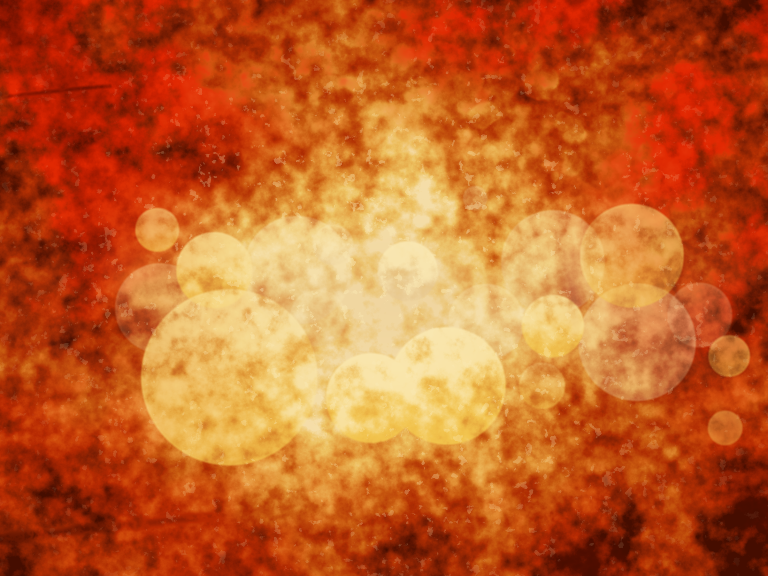
A Shadertoy shader for this background:

```glsl
#define GLOW_CENTRE vec2(0.675, 0.475)
#define GLOW_SPREAD vec2(0.52, 0.45)
#define GLOW_GAIN 0.78
#define EDGE_HEAT 0.10
#define COARSE_GRAIN 0.55
#define FINE_GRAIN 0.62
#define RED_AMOUNT 0.85
#define STAIN_DEPTH 0.30
#define BLOT_CELL 0.052
#define MIST_AMOUNT 0.42

const vec3 RED = vec3(0.86, 0.12, 0.0);
const vec3 AMBER = vec3(0.95, 0.77, 0.30);
const vec3 CREAM = vec3(0.98, 0.91, 0.70);
const vec3 MIST = vec3(0.91, 0.79, 0.58);

// From shadow through rust and orange to cream
const vec3 RAMP[7] = vec3[7](
    vec3(0.27, 0.05, 0.00), vec3(0.50, 0.12, 0.01), vec3(0.69, 0.18, 0.01),
    vec3(0.78, 0.35, 0.06), vec3(0.88, 0.58, 0.21), vec3(0.93, 0.76, 0.38),
    vec3(0.96, 0.87, 0.66));

// Discs: centre, radius, opacity
const vec4 PALE_DISCS[10] = vec4[10](
    vec4(0.516, 0.531, 0.094, 0.36), vec4(0.278, 0.465, 0.078, 0.20),
    vec4(0.708, 0.529, 0.052, 0.70), vec4(1.106, 0.406, 0.102, 0.32),
    vec4(0.960, 0.545, 0.090, 0.30), vec4(0.844, 0.441, 0.066, 0.35),
    vec4(1.215, 0.453, 0.056, 0.15), vec4(0.578, 0.575, 0.035, 0.35),
    vec4(0.552, 0.448, 0.049, 0.25), vec4(0.825, 0.656, 0.021, 0.30));
const vec4 WARM_DISCS[10] = vec4[10](
    vec4(0.273, 0.601, 0.038, 0.50), vec4(0.372, 0.531, 0.066, 0.65),
    vec4(0.398, 0.345, 0.153, 0.62), vec4(0.644, 0.309, 0.078, 0.80),
    vec4(0.776, 0.330, 0.102, 0.82), vec4(0.960, 0.434, 0.054, 0.72),
    vec4(0.941, 0.330, 0.040, 0.36), vec4(1.097, 0.556, 0.090, 0.48),
    vec4(1.266, 0.382, 0.036, 0.42), vec4(1.259, 0.257, 0.030, 0.30));

float hash(vec2 p) {
    vec3 q = fract(vec3(p.xyx) * 0.1031);
    q += dot(q, q.yzx + 33.33);
    return fract((q.x + q.y) * q.z);
}

float noise(vec2 p) {
    vec2 i = floor(p), f = fract(p);
    f = f * f * (3.0 - 2.0 * f);
    return mix(mix(hash(i), hash(i + vec2(1, 0)), f.x),
               mix(hash(i + vec2(0, 1)), hash(i + vec2(1, 1)), f.x), f.y);
}

float fbm(vec2 p) {
    float sum = 0.0, amp = 0.5;
    for (int i = 0; i < 5; i++) {
        sum += amp * noise(p);
        p = mat2(1.6, 1.2, -1.2, 1.6) * p + 17.3;
        amp *= 0.5;
    }
    return sum / 0.97;
}

float spot(vec2 p, vec2 centre, vec2 size) {
    vec2 d = (p - centre) / size;
    return exp(-dot(d, d));
}

float scratch(vec2 p, vec2 a, vec2 b, float width) {
    vec2 d = b - a;
    float t = clamp(dot(p - a, d) / dot(d, d), 0.0, 1.0);
    return 1.0 - smoothstep(0.0, width, length(p - a - t * d));
}

// Ragged round blots, one jittered in each cell
float blots(vec2 p) {
    vec2 cell = floor(p / BLOT_CELL);
    float cover = 0.0;
    for (int y = -1; y <= 1; y++)
    for (int x = -1; x <= 1; x++) {
        vec2 id = cell + vec2(x, y);
        vec2 jitter = vec2(hash(id + 40.0), hash(id + 71.0));
        float radius = BLOT_CELL * mix(0.15, 0.62, hash(id + 93.0));
        float d = length(p - (id + jitter) * BLOT_CELL) - radius;
        cover = max(cover, (1.0 - smoothstep(-0.004, 0.004, d)) * hash(id + 12.0));
    }
    return cover;
}

vec3 addDiscs(vec3 col, vec2 p, vec4 discs[10], vec3 low, vec3 high, float grain) {
    float soft = 1.5 / iResolution.y;
    for (int i = 0; i < 10; i++) {
        vec4 disc = discs[i];
        float d = length(p - disc.xy) - disc.z;
        float inside = 1.0 - smoothstep(-soft, soft, d);
        float rim = 0.10 * exp(-abs(d) * 250.0);
        float lift = smoothstep(-0.8, 0.9, (p.y - disc.y) / disc.z + 5.0 * (grain - 0.5));
        float wear = mix(0.65, 1.15, smoothstep(0.28, 0.55, grain));
        col = mix(col, mix(low, high, lift), inside * min(disc.w * wear + rim, 0.95));
    }
    return col;
}

void mainImage(out vec4 fragColor, in vec2 fragCoord) {
    vec2 p = fragCoord / iResolution.y;
    float coarse = fbm(p * 7.0), fine = fbm(p * 42.0 + 5.0);
    float glow = spot(p, GLOW_CENTRE, GLOW_SPREAD);

    // Glow broken up by grain and blots
    float heat = EDGE_HEAT + GLOW_GAIN * glow;
    heat += COARSE_GRAIN * (coarse - 0.5) + FINE_GRAIN * (fine - 0.5);
    vec2 wobble = 0.012 * vec2(noise(p * 50.0), noise(p * 50.0 + 31.0));
    heat += 0.16 * blots(p + wobble) * spot(p, vec2(0.93, 0.78), vec2(0.38, 0.22));

    // Stains, the upright streak and scratches
    float stain = spot(p, vec2(1.15, 0.05), vec2(0.25, 0.09))
                + 0.6 * spot(p, vec2(0.72, 0.08), vec2(0.20, 0.06))
                + 0.7 * spot(p, vec2(0.38, 0.74), vec2(0.09, 0.07))
                + 0.8 * spot(p, vec2(0.995, 0.52), vec2(0.018, 0.32));
    heat -= STAIN_DEPTH * stain * smoothstep(0.36, 0.60, fbm(p * 13.0 + 3.0));
    vec2 bent = p + 0.008 * (coarse - 0.5);
    float lines = scratch(bent, vec2(0.0, 0.833), vec2(0.19, 0.85), 0.006)
                + scratch(bent, vec2(0.0, 0.065), vec2(0.37, 0.105), 0.014);
    heat -= 0.22 * lines * smoothstep(0.35, 0.6, fine);

    // Colour ramp
    vec3 col = RAMP[0];
    for (int i = 1; i < 7; i++)
        col = mix(col, RAMP[i], clamp(heat * 6.0 - float(i - 1), 0.0, 1.0));

    // Red paint, strongest along the top and sides
    float paint = smoothstep(0.43, 0.58, 0.7 * fbm(p * 5.0 + 9.0) + 0.3 * fine);
    paint *= smoothstep(0.75, 0.25, glow) * mix(0.3, 1.0, smoothstep(0.2, 0.75, p.y));
    col = mix(col, RED * clamp(0.55 + 1.1 * heat, 0.4, 1.05), RED_AMOUNT * paint);

    // Pale band, then discs
    float haze = spot(p, vec2(0.70, 0.47), vec2(0.38, 0.12));
    col = mix(col, MIST, MIST_AMOUNT * haze * smoothstep(0.25, 0.55, coarse));
    float grain = mix(coarse, fine, 0.6);
    col = addDiscs(col, p, PALE_DISCS, MIST, CREAM, grain);
    col = addDiscs(col, p, WARM_DISCS, AMBER, mix(AMBER, CREAM, glow), grain);

    // Light flecks
    float flecks = smoothstep(0.66, 0.76, fbm(p * 75.0 + 50.0));
    col = mix(col, CREAM, 0.5 * flecks * glow);
    fragColor = vec4(clamp(col, 0.0, 1.0), 1.0);
}
```
